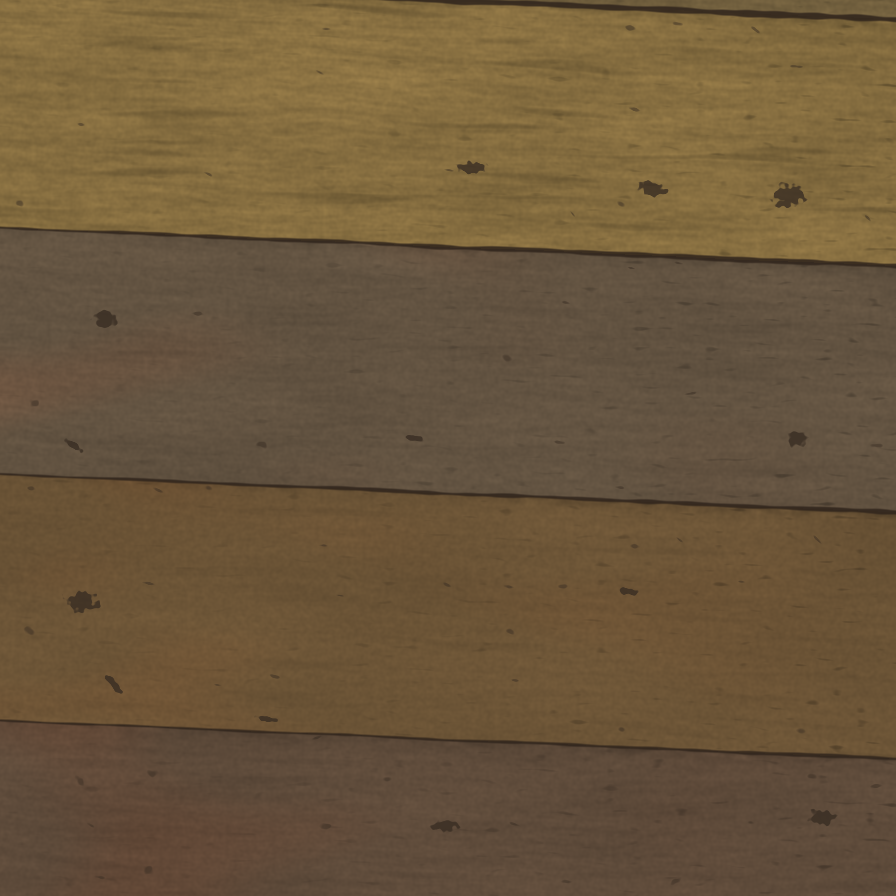
Reproduce this texture procedurally as a three.js fragment shader.

```glsl
// Worn wooden floor: wide, slightly sloping planks with grain, dents and dark seams
#define PITCH 0.275         // plank height
#define SEAM_BASE 0.196     // height of seam 0 at the left edge
#define SLOPE 0.043         // fall of the seams across the canvas
#define SEAM_WIDTH 0.0034   // half width of the widest seam
#define GRAIN 0.085         // contrast of the wood grain
#define MOTTLE 0.05         // contrast of the fine surface texture
#define DENT_CELLS vec2(5.0, 7.0)
#define PORE_CELLS vec2(15.0, 19.0)
#define SEAM_COLOR vec3(0.19, 0.145, 0.11)
#define DENT_COLOR vec3(0.22, 0.175, 0.135)

varying vec2 vUv;

float hash(vec2 p) {
  vec3 q = fract(p.xyx * vec3(0.1031, 0.1030, 0.0973));
  q += dot(q, q.yzx + 33.33);
  return fract((q.x + q.y) * q.z);
}

float gradDot(vec2 cell, vec2 offset) {
  float a = 6.28318 * hash(cell);
  return dot(vec2(cos(a), sin(a)), offset);
}

// Gradient noise, about -0.7 to 0.7
float noise(vec2 p) {
  vec2 i = floor(p), f = fract(p);
  vec2 u = f * f * f * (f * (f * 6.0 - 15.0) + 10.0);
  vec2 e = vec2(1.0, 0.0);
  return mix(mix(gradDot(i, f), gradDot(i + e, f - e), u.x),
             mix(gradDot(i + e.yx, f - e.yx), gradDot(i + 1.0, f - 1.0), u.x), u.y);
}

float fbm(vec2 p) {
  float sum = 0.0, amp = 0.6;
  for (int i = 0; i < 3; i++) {
    sum += amp * noise(p);
    p = p * 2.03 + 17.3;
    amp *= 0.5;
  }
  return sum;
}

vec3 plankColor(float id) {
  if (id < -0.5) return vec3(0.37, 0.295, 0.23);
  if (id < 0.5) return vec3(0.422, 0.33, 0.212);
  if (id < 1.5) return vec3(0.385, 0.325, 0.255);
  if (id < 2.5) return vec3(0.525, 0.43, 0.25);
  return vec3(0.44, 0.37, 0.24);
}

// Scattered, ragged, elongated marks: one possible mark per cell
float marks(vec2 p, vec2 cells, float chance, float size, float seed) {
  vec2 g = p * cells, cell = floor(g), key = cell + seed;
  vec2 center = 0.3 + 0.4 * vec2(hash(key + 3.1), hash(key + 7.7));
  vec2 d = (fract(g) - center) / cells;
  float turn = hash(key + 13.9) - 0.5;
  float angle = 6.0 * turn * turn * turn - 0.15;
  d = mat2(cos(angle), -sin(angle), sin(angle), cos(angle)) * d;
  float radius = size * mix(0.5, 1.0, hash(key + 21.3));
  d.y *= mix(1.3, 4.0, hash(key + 29.5));
  float edge = length(d) - radius + radius * 0.8 * noise(p * 150.0 + seed);
  float present = step(hash(key + 41.7), chance);
  return present * (1.0 - smoothstep(-0.002, 0.002, edge));
}

void main() {
  vec2 p = vUv;

  // Plank rows, with slightly uneven edges
  float y = p.y + SLOPE * p.x - SEAM_BASE + 0.0015 * noise(vec2(p.x * 9.0, 4.0));
  float row = y / PITCH;
  float id = floor(row);
  float seamId = floor(row + 0.5);
  float seamDist = (row - seamId) * PITCH;
  float golden = step(1.5, id);
  vec3 color = plankColor(id);

  // Broad stains and warm tints within each plank
  float stain = fbm(p * vec2(2.5, 6.0) + id * 19.0);
  color *= 1.0 + 0.13 * stain;
  float warm = smoothstep(0.0, 0.5, noise(p * vec2(3.0, 8.0) + id * 7.0 + 2.0));
  color += (1.0 - golden) * (1.0 - p.x) * warm * vec3(0.035, 0.0, -0.008);

  // Grain follows the plank and wavers gently
  vec2 q = vec2(p.x, y) + vec2(id * 5.3, 0.0);
  q.y += 0.014 * noise(q * vec2(2.2, 6.0)) + 0.003 * noise(q * vec2(9.0, 14.0));
  float broad = noise(q * vec2(3.0, 42.0));
  float streak = noise(q * vec2(9.0, 105.0) + 31.0);
  float fiber = noise(q * vec2(42.0, 210.0) + 57.0);
  float strength = GRAIN * mix(0.65, 1.15, golden) * (id > -0.5 && id < 0.5 ? 0.6 : 1.0);
  color *= 1.0 + strength * (0.6 * broad + streak + 0.9 * fiber);
  float line = smoothstep(0.2, 0.5, noise(q * vec2(4.5, 75.0) + 83.0));
  color *= 1.0 - line * mix(0.04, 0.15, golden);
  color *= 1.0 + MOTTLE * (noise(p * 120.0) + noise(p * 230.0 + 9.0));

  // Short dark pores, denser towards the right
  float pore = smoothstep(0.34, 0.6, noise(q * vec2(38.0, 130.0) + 11.0));
  color *= 1.0 - pore * mix(0.08, 0.24, p.x * p.x);

  // Dents and small specks
  float dents = marks(p, DENT_CELLS, 0.28, 0.017, 5.0);
  float specks = marks(p, PORE_CELLS, 0.17, 0.006, 61.0);
  color = mix(color, DENT_COLOR, 0.8 * dents);
  color = mix(color, DENT_COLOR, 0.5 * specks);

  // Seams widen to the right, with a ragged shadow on the plank below
  float ragged = 1.0 + 0.8 * noise(vec2(p.x * 32.0, seamId * 9.0 + 0.4));
  float width = SEAM_WIDTH * mix(0.5, 1.0, p.x) * (0.5 + 0.16 * seamId) * ragged;
  float below = max(-seamDist, 0.0);
  float wear = 0.5 + noise(vec2(p.x * 45.0, y * 110.0));
  float shadow = exp(-below / 0.006) * step(seamDist, 0.0) * wear * mix(0.12, 0.4, p.x);
  color *= 1.0 - shadow;
  float seam = 1.0 - smoothstep(width - 0.0012, width + 0.0014, abs(seamDist));
  color = mix(color, SEAM_COLOR, 0.88 * seam);

  gl_FragColor = vec4(clamp(color, 0.0, 1.0), 1.0);
}
```
